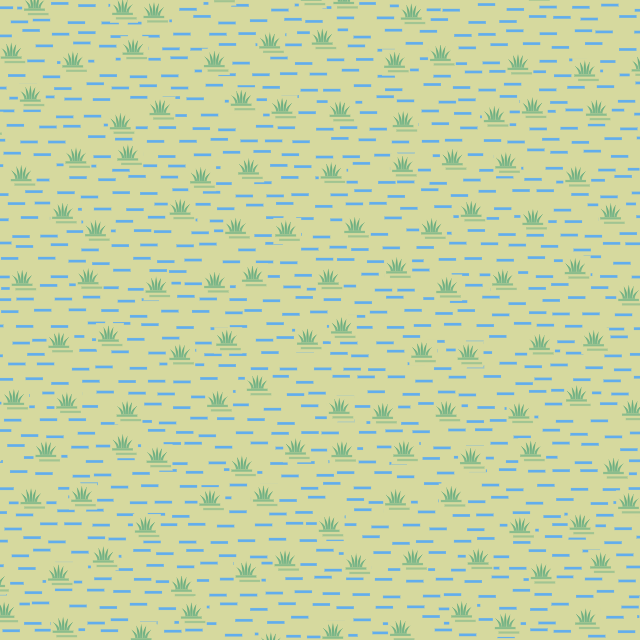
Write a WebGL 1 fragment shader that draws this pattern.

```glsl
precision highp float;

uniform vec2 u_resolution;

const vec3 GROUND = vec3(0.84, 0.85, 0.62);
const vec3 WATER = vec3(0.38, 0.68, 0.93);
const vec3 BLADE_TIP = vec3(0.42, 0.68, 0.50);
const vec3 BLADE_ROOT = vec3(0.49, 0.72, 0.54);
const vec3 UPPER_BAR = vec3(0.54, 0.74, 0.55);
const vec3 LOWER_BAR = vec3(0.63, 0.77, 0.57);

const vec2 DASH_GRID = vec2(21.0, 48.0);      // cells per canvas
const vec2 DASH_HALF = vec2(0.0135, 0.0021);
const vec2 DASH_JITTER = vec2(0.2, 0.28);     // in cells
const vec2 TUFT_GRID = vec2(10.3, 11.2);
const vec2 TUFT_JITTER = vec2(0.28, 0.3);
const float TUFT_SIZE = 0.0375;

// Shapes inside a tuft, in units of TUFT_SIZE
const vec2 CLEARING_CENTER = vec2(0.03, -0.03);
const vec2 CLEARING_HALF = vec2(0.58, 0.55);
const vec2 BAR_HALF = vec2(0.43, 0.045);
const vec2 UPPER_BAR_CENTER = vec2(-0.035, -0.21);
const vec2 LOWER_BAR_CENTER = vec2(0.12, -0.395);
const float BLADE_BASE = -0.16;
const float BLADE_HEIGHT = 0.56;
const float BLADE_DROP = 0.055;               // outer blades are shorter
const float BLADE_HALF = 0.05;
const float ROOT_SPACING = 0.10;
const float TIP_SPACING = 0.20;

vec2 hash2(vec2 p) {
  vec3 q = fract(vec3(p.xyx) * vec3(0.1031, 0.1030, 0.0973));
  q += dot(q, q.yzx + 33.33);
  return fract((q.xx + q.yz) * q.zy);
}

float box(vec2 p, vec2 halfSize) {
  vec2 d = abs(p) - halfSize;
  return length(max(d, 0.0)) + min(max(d.x, d.y), 0.0);
}

float cover(float dist, float pixel) {
  return 1.0 - smoothstep(-0.7 * pixel, 0.7 * pixel, dist);
}

// Shift every other row by half a cell
vec2 stagger(vec2 cell) {
  return vec2(0.5 * mod(cell.y, 2.0), 0.0);
}

float dashes(vec2 uv) {
  vec2 g = uv * DASH_GRID;
  g -= stagger(floor(g));
  vec2 cell = floor(g);
  vec2 jitter = (hash2(cell + 57.0) * 2.0 - 1.0) * DASH_JITTER;
  return box((g - cell - 0.5 - jitter) / DASH_GRID, DASH_HALF);
}

// Offset from the nearest tuft center
vec2 nearestTuft(vec2 uv) {
  vec2 home = floor(uv * TUFT_GRID);
  vec2 best = vec2(9.0);
  for (int j = -1; j <= 1; j++) {
    for (int i = -1; i <= 1; i++) {
      vec2 cell = home + vec2(float(i), float(j));
      vec2 jitter = (hash2(cell + 11.0) * 2.0 - 1.0) * TUFT_JITTER;
      vec2 offset = uv - (cell + stagger(cell) + jitter + 0.25) / TUFT_GRID;
      if (dot(offset, offset) < dot(best, best)) best = offset;
    }
  }
  return best;
}

// Fan of five tapered blades that bend outward
float blades(vec2 p) {
  float dist = 9.0;
  for (int i = -2; i <= 2; i++) {
    float k = float(i);
    float height = BLADE_HEIGHT - BLADE_DROP * k * k;
    float t = clamp((p.y - BLADE_BASE) / height, 0.0, 1.0);
    float axis = k * mix(ROOT_SPACING, TIP_SPACING, t * t) - 0.03;
    float side = abs(p.x - axis) - BLADE_HALF * (1.0 - t * t * t);
    float ends = max(BLADE_BASE - p.y, p.y - BLADE_BASE - height);
    dist = min(dist, max(side, ends));
  }
  return dist;
}

void main() {
  float scale = min(u_resolution.x, u_resolution.y);
  vec2 uv = gl_FragCoord.xy / scale;
  float pixel = 1.0 / scale;
  float tuftPixel = pixel / TUFT_SIZE;
  vec2 p = nearestTuft(uv) / TUFT_SIZE;

  // Water dashes, cut away around each tuft
  float clearing = cover(box(p - CLEARING_CENTER, CLEARING_HALF), tuftPixel);
  float water = cover(dashes(uv), pixel) * (1.0 - clearing);
  vec3 color = mix(GROUND, WATER, water);

  // Tuft
  color = mix(color, LOWER_BAR, cover(box(p - LOWER_BAR_CENTER, BAR_HALF), tuftPixel));
  color = mix(color, UPPER_BAR, cover(box(p - UPPER_BAR_CENTER, BAR_HALF), tuftPixel));
  vec3 bladeColor = mix(BLADE_ROOT, BLADE_TIP, smoothstep(BLADE_BASE, 0.2, p.y));
  color = mix(color, bladeColor, cover(blades(p), tuftPixel));

  gl_FragColor = vec4(color, 1.0);
}
```
